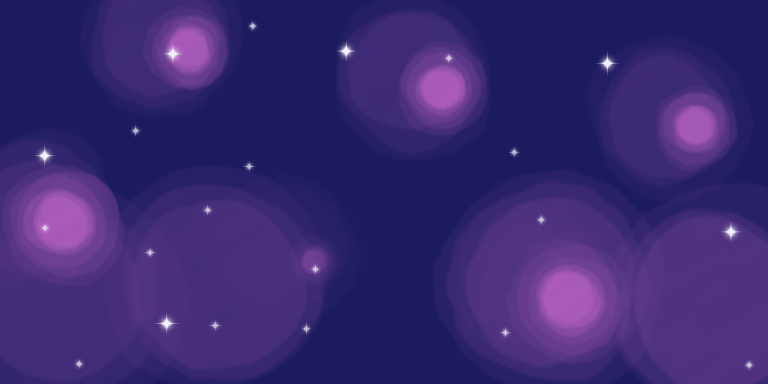
A WebGL 1 fragment shader for this background:

```glsl
precision highp float;

uniform vec2 u_resolution;

const vec3 NAVY = vec3(0.105, 0.105, 0.37);
const vec3 ORCHID = vec3(0.64, 0.345, 0.71);
const vec3 STARLIGHT = vec3(0.95, 0.94, 0.98);

float hash(vec2 p) {
    return fract(sin(dot(p, vec2(127.1, 311.7))) * 43758.5453);
}

float noise(vec2 p) {
    vec2 cell = floor(p);
    vec2 f = fract(p);
    f = f * f * (3.0 - 2.0 * f);
    float low = mix(hash(cell), hash(cell + vec2(1.0, 0.0)), f.x);
    float high = mix(hash(cell + vec2(0.0, 1.0)), hash(cell + 1.0), f.x);
    return mix(low, high, f.y);
}

// Three translucent washes with uneven brushed rims, blended toward a target
float paintDisc(float light, vec2 p, vec2 centre, float radius,
                float target, float strength, float softness, float seed) {
    for (int i = 0; i < 3; i++) {
        float layer = float(i);
        vec2 key = vec2(seed, layer);
        vec2 shift = vec2(hash(key), hash(key + 17.3)) - 0.5;
        float wobble = noise(p * 1.3 / radius + key * 7.1) - 0.5;
        float bristle = noise(p * 5.0 / radius + key * 3.7) - 0.5;
        float rim = radius * (1.0 - 0.13 * layer + 0.18 * wobble + 0.05 * bristle);
        float d = length(p - centre - shift * radius * 0.1) - rim;
        float cover = 1.0 - smoothstep(-softness, softness, d);
        light = mix(light, target, cover * strength * (0.18 + 0.1 * layer));
    }
    return light;
}

// Two pairs of wide clouds along the bottom, with a dark gap between them
float paintCloudBank(float light, vec2 p) {
    for (int i = 0; i < 4; i++) {
        float k = float(i);
        vec2 centre = vec2(0.15 + 0.42 * k + 0.45 * step(1.5, k),
                           0.17 + 0.12 * hash(vec2(k, 4.0)));
        light = paintDisc(light, p, centre, 0.3, 0.45 + 0.05 * k, 1.0, 0.008, k + 20.0);
    }
    return light;
}

// Bright orbs, each with a dim cloud, a halo and a core
float paintOrbs(float light, vec2 p) {
    for (int i = 0; i < 6; i++) {
        float k = float(i);
        float swell = cos(1.6 * k);
        float presence = smoothstep(-1.6, 0.2, swell);
        float radius = 0.065 + 0.025 * swell;
        vec2 centre = vec2(0.16 + 0.33 * k, fract(0.42 + 0.45 * k));
        light = paintDisc(light, p, centre + vec2(-0.07, 0.03), 0.21,
                          0.42, presence, 0.008, k + 40.0);
        light = paintDisc(light, p, centre, radius * 1.75,
                          0.7, 1.2 * presence, 0.005, k + 60.0);
        light = paintDisc(light, p, centre, radius,
                          1.1, 1.7 * presence, 0.006, k + 80.0);
    }
    return light;
}

float ray(float along, float across) {
    return max(0.0, 1.0 - abs(along) - 7.0 * abs(across));
}

float star(vec2 q) {
    float d = length(q);
    float core = exp(-d * d * 14.0);
    float glow = 0.3 * (1.0 - smoothstep(0.0, 0.85, d));
    float spikes = 0.8 * max(ray(q.x, q.y), ray(q.y, q.x));
    return min(1.0, core + glow + spikes);
}

// One possible star per grid cell, kept clear of the cell borders
float starField(vec2 p) {
    vec2 grid = p * 4.0;
    vec2 cell = floor(grid);
    vec2 jitter = vec2(hash(cell + 3.1), hash(cell + 8.6));
    vec2 offset = (fract(grid) - mix(vec2(0.16), vec2(0.84), jitter)) / 4.0;
    float large = step(0.7, hash(cell + 12.4));
    float size = mix(0.021, 0.036, large);
    float present = step(0.33, hash(cell + 5.7));
    return present * mix(0.75, 1.0, large) * star(offset / size);
}

void main() {
    vec2 p = gl_FragCoord.xy / u_resolution.y;

    float light = paintCloudBank(0.0, p);
    light = paintOrbs(light, p);

    // Faint slanted brush strokes inside the paint
    vec2 strokes = vec2(p.x + 0.6 * p.y, p.y - 0.6 * p.x) * vec2(7.0, 24.0);
    light *= 1.0 + 0.08 * (noise(strokes) - 0.5);

    vec3 colour = mix(NAVY, ORCHID, light);
    colour = mix(colour, STARLIGHT, starField(p));
    gl_FragColor = vec4(colour, 1.0);
}
```
